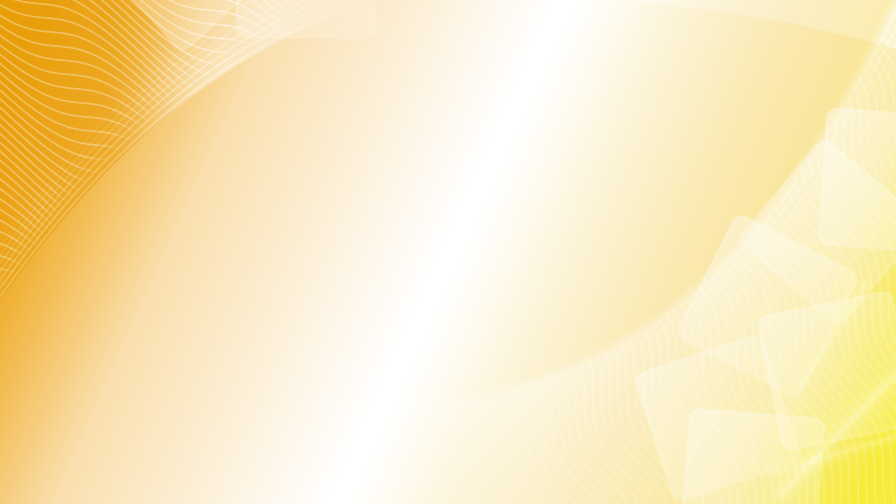
Give the GLSL for this background, as a Shadertoy shader.

```glsl
float ramp(float a, float b, float x) {
    return clamp((x - a) / (b - a), 0.0, 1.0);
}

// Thin smooth strands on the repeats of q
float strands(float q, float width) {
    float slope = max(length(vec2(dFdx(q), dFdy(q))), 1e-4);
    float d = abs(fract(q) - 0.5) / slope / iResolution.y;
    return 1.0 - smoothstep(width * 0.5, width * 0.5 + 1.2 / iResolution.y, d);
}

float roundedBox(vec2 p, float halfSize, float radius) {
    vec2 q = abs(p) - halfSize + radius;
    return length(max(q, 0.0)) + min(max(q.x, q.y), 0.0) - radius;
}

float segment(vec2 p, vec2 a, vec2 b) {
    vec2 pa = p - a, ba = b - a;
    return length(pa - ba * clamp(dot(pa, ba) / dot(ba, ba), 0.0, 1.0));
}

// Slanted sheen: orange, cream, white, cream, yellow
vec3 sheen(vec2 p) {
    float d = p.x - 0.675 - 0.45 * p.y;
    vec3 left = mix(vec3(1.0), vec3(0.98, 0.88, 0.69), ramp(0.025, 0.55, -d));
    left = mix(left, vec3(0.945, 0.70, 0.23), ramp(0.56, 0.83, -d));
    left = mix(left, vec3(0.90, 0.60, 0.0), ramp(0.83, 1.06, -d));
    vec3 right = mix(vec3(1.0), vec3(0.99, 0.955, 0.84), ramp(0.015, 0.24, d));
    right = mix(right, vec3(0.98, 0.91, 0.68), ramp(0.24, 0.48, d));
    right = mix(right, vec3(0.975, 0.90, 0.53), ramp(0.50, 0.76, d));
    right = mix(right, vec3(0.96, 0.91, 0.10), ramp(0.76, 1.02, d));
    return d < 0.0 ? left : right;
}

void mainImage(out vec4 fragColor, in vec2 fragCoord) {
    vec2 p = fragCoord / iResolution.y;
    p.x *= 1.77778 * iResolution.y / iResolution.x;
    float px = 1.0 / iResolution.y;
    float white = 0.0;
    vec3 col = sheen(p);

    // Upper left ribbon
    float rise = (p.y - 0.403 - p.x * (1.40 - 0.95 * p.x + 0.18 * p.x * p.x)) / 1.5;
    float leftMask = smoothstep(-px, px, rise) * (1.0 - ramp(0.45, 0.75, p.x));
    col = mix(col, vec3(0.915, 0.63, 0.06), 0.6 * leftMask * (1.0 - smoothstep(0.2, 0.42, p.x)));
    float wave = p.y + 0.6 * p.x + 0.028 * sin(19.0 * p.x + 8.0 * p.y);
    white += leftMask * 0.32 * strands(wave / 0.021, 0.001) * smoothstep(0.0, 0.06, rise);
    white += leftMask * 0.25 * strands(rise / 0.011, 0.001) * (1.0 - ramp(0.02, 0.09, rise));
    white += leftMask * 0.40 * smoothstep(0.2, 0.45, p.x) * exp(-rise * 5.0);

    // Lower right ribbon
    float t = p.x - 0.787;
    float depth = (0.19 + 0.2 * t + 0.66 * t * t * t - p.y)
                / sqrt(1.0 + pow(0.2 + 2.0 * t * t, 2.0));
    float rightMask = smoothstep(-px, 0.025, depth) * smoothstep(0.0, 0.3, t);
    float weave = p.x + 0.4 * p.y + 0.022 * sin(18.0 * p.y - 6.0 * p.x);
    white += rightMask * (0.12 + 0.26 * exp(-depth * 6.0));
    white += rightMask * 0.15 * strands(weave / 0.019, 0.001);
    white += rightMask * 0.10 * strands(depth / 0.014, 0.001) * (1.0 - ramp(0.04, 0.16, depth));

    // Pale arc along the top
    float arc = p.y - 1.0 + 0.21 * pow(max(p.x - 1.1, 0.0), 2.0);
    white += 0.24 * smoothstep(-px, px, arc) * step(1.1, p.x);
    col = mix(col, vec3(1.0), clamp(white, 0.0, 0.8));

    // Translucent tiles: centre, angle, half size
    vec4 tiles[8] = vec4[8](
        vec4(0.607, 1.063, 0.00, 0.139), vec4(0.37, 1.09, 0.75, 0.14),
        vec4(1.768, 0.641, -0.07, 0.137), vec4(1.523, 0.394, -0.47, 0.138),
        vec4(1.662, 0.264, 0.20, 0.137), vec4(1.424, 0.171, 0.32, 0.134),
        vec4(1.493, 0.046, -0.08, 0.135), vec4(1.65, 0.54, -0.70, 0.135));
    for (int i = 0; i < 8; i++) {
        float c = cos(tiles[i].z), s = sin(tiles[i].z);
        vec2 q = mat2(c, -s, s, c) * (p - tiles[i].xy);
        float box = roundedBox(q, tiles[i].w, 0.022);
        float fill = 0.24 + 0.4 * (q.y - q.x);
        float rim = 0.08 * exp(-abs(box) * 250.0);
        col = mix(col, vec3(1.0), smoothstep(px, -px, box) * (fill + rim));
    }

    // Light streaks in the lower right
    float streak = exp(-segment(p, vec2(1.55, 0.02), vec2(1.80, 0.28)) * 90.0)
                 + 0.7 * exp(-segment(p, vec2(1.53, 0.06), vec2(1.80, 0.14)) * 130.0)
                 + 0.7 * exp(-segment(p, vec2(1.58, 0.22), vec2(1.72, 0.44)) * 130.0);
    col = mix(col, vec3(1.0, 1.0, 0.93), min(0.4 * streak, 0.7));

    fragColor = vec4(col, 1.0);
}
```
